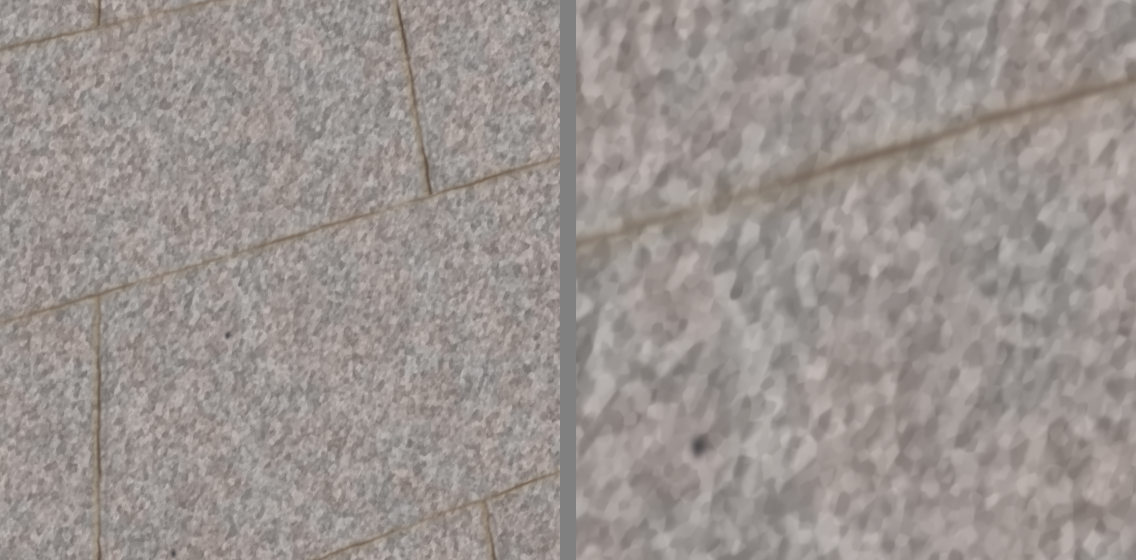
Left, the full canvas; right, a detail of the centre.
Reproduce this texture procedurally as a Shadertoy shader.

```glsl
// Speckled grey stone paving seen at a slant: three tilted bed joints split it
// into courses, each with one staggered cross joint. The grain is smooth cellular
// noise; the joints are soft dark grooves with sandy edges and uneven wear.

vec3 hash3(vec2 p) {
    vec3 q = fract(p.xyx * vec3(0.1031, 0.1030, 0.0973));
    q += dot(q, q.yxz + 33.33);
    return fract((q.xxy + q.yzz) * q.zyx);
}

// Cellular noise: random cell tones blended by distance, roughly -0.5 to 0.5
float cells(vec2 p) {
    vec2 id = floor(p), f = p - id;
    float total = 0.0, weight = 0.0;
    for (int y = -1; y <= 1; y++)
    for (int x = -1; x <= 1; x++) {
        vec2 cell = vec2(x, y);
        vec3 h = hash3(id + cell + 200.0);
        vec2 d = cell + h.xy - f;
        float w = exp(-7.0 * dot(d, d));
        total += w * h.z;
        weight += w;
    }
    return total / weight - 0.5;
}

float ridge(float d, float width) {
    return exp(-d * d / (width * width));
}

// Broad mottling from layered, bent sines
float mottle(vec2 p) {
    return 0.5 * sin(9.0 * p.x + 2.0 * sin(7.0 * p.y + 1.0))
         + 0.5 * sin(13.0 * p.y - 5.0 * p.x + 2.0 * sin(11.0 * p.x));
}

void mainImage(out vec4 fragColor, in vec2 fragCoord) {
    vec2 uv = fragCoord / iResolution.xy;

    // Stone: slanted grain at two scales, with faint warm and cool drift
    vec2 slanted = vec2(uv.x - 0.3 * uv.y, uv.y + 0.15 * uv.x);
    float grain = 0.17 * cells(slanted * vec2(112.0, 78.0))
                + 0.11 * cells(slanted * vec2(190.0, 145.0) + 40.0);
    float drift = mottle(uv);
    float patches = cells(uv * 11.0);
    vec3 color = vec3(0.611, 0.583, 0.572) + grain + 0.008 * drift + 0.025 * patches;
    color += vec3(-0.012, 0.004, 0.008) * cells(uv * 19.0 + 7.0) * 2.0;

    // Bed joints: spacing and slope grow towards the bottom
    float rough = 0.003 * cells(uv * 32.0) + 0.002 * cells(uv * 75.0);
    float course = 0.0, nearest = 1.0, bedCore = 0.0, bedSand = 0.0;
    for (int i = 0; i < 3; i++) {
        float k = float(i);
        float height = 0.911 - 0.418 * k - 0.07 * k * k + (0.229 + 0.067 * k) * uv.x;
        float d = uv.y - height;
        course += step(d, 0.0);
        nearest = min(nearest, abs(d));
        float wear = 0.58 + 0.26 * sin(17.0 * uv.x - 1.07 * k)
                   + 0.5 * cells(vec2(uv.x * 24.0, 5.0 * k));
        bedCore += ridge(d + rough, 0.0035) * clamp(wear, 0.1, 1.0);
        bedSand += ridge(d + 0.002 + 2.0 * rough, 0.012) * (0.5 + 0.4 * wear);
    }

    // Cross joints: upright in even courses, leaning in odd ones
    float odd = mod(course, 2.0);
    float joint = mix(0.177, 0.768 - 0.175 * (uv.y - 0.664), odd);
    float across = uv.x - joint + rough;
    float inside = smoothstep(0.0, 0.004, nearest);
    float crossWear = clamp(0.65 + 0.9 * cells(vec2(uv.y * 17.0, course)), 0.2, 0.95);
    float crossCore = ridge(across, 0.0035) * crossWear * inside;
    float crossSand = ridge(across + 0.005, 0.009) * inside;
    float shadowEdge = ridge(across - 0.013, 0.004) * inside;

    vec3 sand = vec3(0.585, 0.530, 0.455) + 0.5 * grain;
    color = mix(color, sand, clamp(0.6 * bedSand + 0.65 * crossSand, 0.0, 0.85));
    color = mix(color, vec3(0.45, 0.42, 0.41), 0.35 * shadowEdge);
    color = mix(color, vec3(0.41, 0.345, 0.295), 0.75 * min(bedCore, 1.0));
    color = mix(color, vec3(0.31, 0.25, 0.21), 0.85 * crossCore);

    // Pale scuffed streak running down the middle course
    float streak = ridge(uv.x - 0.725 - 0.22 * (0.62 - uv.y) + 3.0 * rough, 0.008);
    streak *= smoothstep(0.35, 0.42, uv.y) * (1.0 - smoothstep(0.59, 0.63, uv.y));
    color += 0.035 * streak;

    // Two small dark pits
    for (int i = 0; i < 2; i++) {
        vec2 d = uv - vec2(0.406, 0.401) + float(i) * vec2(0.096, 0.390);
        float pit = ridge(length(d * vec2(1.2, 0.85)), 0.0055);
        color = mix(color, vec3(0.25, 0.24, 0.25), 0.85 * pit);
    }

    fragColor = vec4(clamp(color, 0.0, 1.0), 1.0);
}
```
